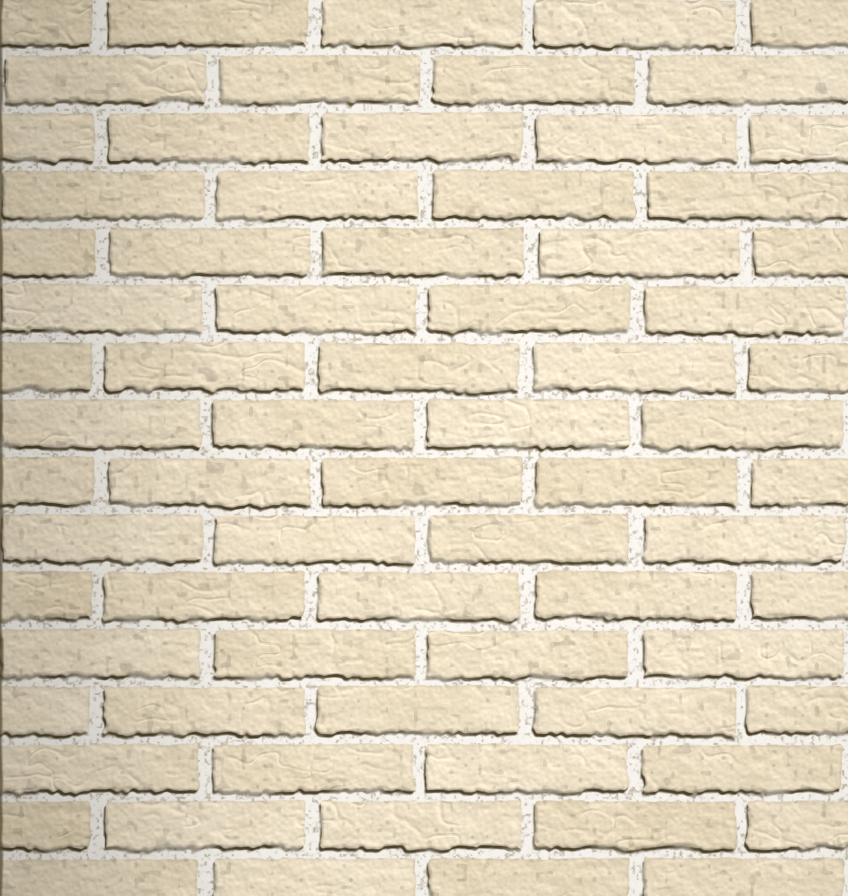
Reproduce this texture procedurally as a Shadertoy shader.

```glsl
const float COURSES = 15.63;               // courses down the canvas
const vec2 PITCH = vec2(3.744, 1.0);       // brick plus joint, in courses
const vec2 JOINT = vec2(0.25, 0.19);
const vec2 LIGHT = vec2(0.45, -0.89);      // towards the lamp, y points down

const vec3 CLAY_LIGHT = vec3(0.945, 0.895, 0.800);
const vec3 CLAY_DARK = vec3(0.885, 0.825, 0.705);
const vec3 MORTAR = vec3(0.955, 0.940, 0.915);
const vec3 MORTAR_PIT = vec3(0.76, 0.72, 0.65);
const vec3 SHADOW = vec3(0.30, 0.26, 0.17);

float hash(vec2 p) {
    vec3 q = fract(vec3(p.xyx) * 0.1031);
    q += dot(q, q.yzx + 33.33);
    return fract((q.x + q.y) * q.z);
}

float noise(vec2 p) {
    vec2 i = floor(p), f = fract(p);
    f = f * f * (3.0 - 2.0 * f);
    float top = mix(hash(i), hash(i + vec2(1, 0)), f.x);
    float bottom = mix(hash(i + vec2(0, 1)), hash(i + 1.0), f.x);
    return mix(top, bottom, f.y);
}

float fbm(vec2 p) {
    float sum = 0.0, gain = 0.5;
    for (int i = 0; i < 4; i++) {
        sum += gain * noise(p);
        p = mat2(1.6, 1.2, -1.2, 1.6) * p + 7.3;
        gain *= 0.5;
    }
    return sum;
}

// Signed distance to the nearest ragged brick; id names that brick
float brickDistance(vec2 p, out vec2 id) {
    p += 0.5 * JOINT;
    float row = floor(p.y);
    float isEven = 1.0 - mod(row, 2.0);
    p.x -= 0.06 + 1.84 * isEven - 0.006 * row + 0.07 * (hash(vec2(row, 8.0)) - 0.5);
    id = vec2(floor(p.x / PITCH.x), row);

    vec2 q = p - (id + 0.5) * PITCH;
    vec2 jitter = vec2(hash(id + 11.0), hash(id + 37.0)) - 0.5;
    q -= jitter * vec2(0.06, 0.04);
    q.y -= q.x * 0.016 * (hash(id + 53.0) - 0.5);
    vec2 halfSize = 0.5 * (PITCH - JOINT) - 0.05;
    vec2 d = abs(q) - halfSize;
    float box = length(max(d, 0.0)) + min(max(d.x, d.y), 0.0) - 0.05;

    float lowerEdge = smoothstep(0.0, 0.35, q.y);
    float coarse = noise(p * vec2(3.5, 4.0) + id * 5.0) - 0.5;
    float fine = noise(p * 10.0 + id * 3.0) - 0.5;
    return box + mix(0.035, 0.085, lowerEdge) * coarse + mix(0.025, 0.06, lowerEdge) * fine;
}

// Handmade clay: soft lumps, pitting and scattered torn creases
float clayHeight(vec2 p, vec2 id) {
    p += id * 17.0 + 200.0;
    vec2 warped = p + 0.25 * vec2(noise(p * 3.0), noise(p * 3.0 + 40.0));
    float crease = 1.0 - smoothstep(0.0, 0.13, abs(noise(warped * vec2(2.2, 4.5)) - 0.5));
    float torn = smoothstep(0.45, 0.75, noise(p * vec2(1.1, 1.9) + 90.0));
    return 0.9 * fbm(p * vec2(4.0, 6.0)) + 0.28 * noise(p * 15.0) - 0.38 * crease * torn;
}

float relief(vec2 p, vec2 id, float reach) {
    return clayHeight(p - LIGHT * reach, id) - clayHeight(p + LIGHT * reach, id);
}

vec3 clayColor(vec2 p, vec2 id) {
    float tint = 0.6 * hash(id + 71.0) + 0.8 * (fbm(p * 1.6 + id * 9.0) - 0.25);
    vec3 clay = mix(CLAY_LIGHT, CLAY_DARK, clamp(tint, 0.0, 1.0));
    float slope = relief(p, id, 0.025);
    float lit = 0.26 * clamp(slope, -1.0, 0.28);
    float pit = smoothstep(0.78, 0.92, noise(p * 8.0 + id * 13.0));
    return clay * (1.0 + lit - 0.10 * pit) + 0.025 * (noise(p * 24.0 + 60.0) - 0.5);
}

vec3 mortarColor(vec2 p) {
    float grain = 0.65 * noise(p * 17.0 + 100.0) + 0.35 * noise(p * 31.0 + 150.0);
    float pits = smoothstep(0.52, 0.90, grain);
    return mix(MORTAR, MORTAR_PIT, 0.85 * pits) + 0.05 * (0.5 - grain);
}

// Uneven lamp: dim along the left, slightly dim towards the corners
float lampLevel(vec2 uv) {
    float left = 1.0 - smoothstep(0.0, 0.38, uv.x);
    vec2 offset = uv - vec2(0.60, 0.52);
    return 1.035 - 0.13 * left - 0.16 * dot(offset, offset);
}

void mainImage(out vec4 fragColor, in vec2 fragCoord) {
    vec2 uv = fragCoord / iResolution.xy;
    vec2 p = vec2(fragCoord.x, iResolution.y - fragCoord.y) / iResolution.y * COURSES;
    p.y += 0.02;
    float blur = COURSES / iResolution.y;

    vec2 id, casterId;
    float brick = brickDistance(p, id);
    float caster = brickDistance(p + LIGHT * 0.065, casterId);

    // Joint with the shadow thrown by the brick above
    float depth = mix(0.5, 1.0, smoothstep(0.2, 0.6, noise(p * vec2(2.0, 3.0) + 30.0)));
    float shade = depth * (1.0 - smoothstep(-0.035, 0.025, caster));
    vec3 color = mix(mortarColor(p), SHADOW, shade);

    // Brick face, rounded off at its border
    vec3 face = clayColor(p, id);
    float rim = smoothstep(-0.07, 0.0, brick);
    float away = smoothstep(-0.01, 0.05, brick - caster);
    face *= 1.0 - rim * mix(0.05, 0.26, away);
    color = mix(color, face, 1.0 - smoothstep(-blur, blur, brick));

    // Lamp falloff and the dark strip at the left border
    color *= lampLevel(uv);
    float strip = 1.0 - smoothstep(0.001, 0.005, uv.x + 0.002 * (noise(p * 3.0) - 0.5));
    color = mix(color, SHADOW, 0.7 * strip);
    fragColor = vec4(clamp(color, 0.0, 1.0), 1.0);
}
```
